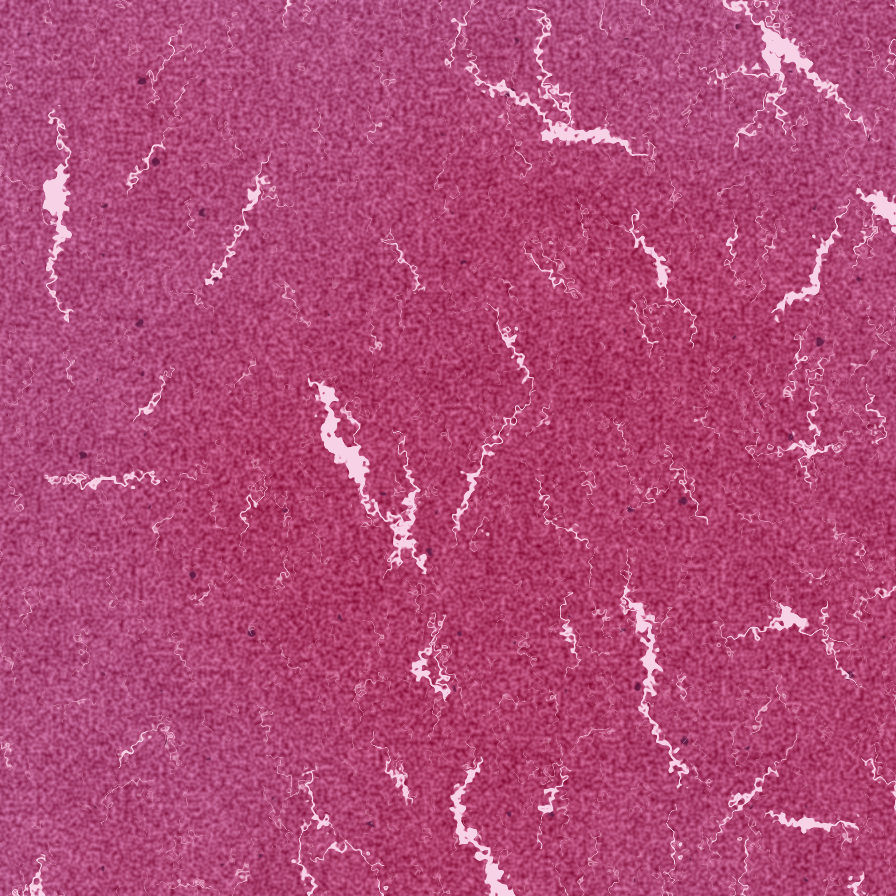
A WebGL 1 fragment shader for this texture:

```glsl
precision highp float;
uniform vec2 u_resolution;

const vec3 ROSE = vec3(0.685, 0.235, 0.41);
const vec3 MAUVE = vec3(0.69, 0.31, 0.51);
const vec3 GRAIN_TINT = vec3(0.056, 0.066, 0.070);
const vec3 PINK = vec3(0.93, 0.56, 0.72);
const vec3 PALE = vec3(0.97, 0.82, 0.90);
const vec3 NUCLEUS = vec3(0.36, 0.08, 0.25);
const float SOFTNESS = 0.0016;

float hash(vec2 p) {
  vec3 h = fract(p.xyx * 0.1031);
  h += dot(h, h.yzx + 33.33);
  return fract((h.x + h.y) * h.z);
}

vec2 hash2(vec2 p) {
  return vec2(hash(p + 17.3), hash(p + 71.9));
}

float corner(vec2 cell, vec2 offset, vec2 f) {
  float angle = 6.2832 * hash(cell + offset + 200.0);
  return dot(vec2(cos(angle), sin(angle)), f - offset);
}

float gradientNoise(vec2 p) {
  vec2 i = floor(p);
  vec2 f = p - i;
  vec2 u = f * f * f * (f * (f * 6.0 - 15.0) + 10.0);
  float low = mix(corner(i, vec2(0.0), f), corner(i, vec2(1.0, 0.0), f), u.x);
  float high = mix(corner(i, vec2(0.0, 1.0), f), corner(i, vec2(1.0), f), u.x);
  return mix(low, high, u.y);
}

vec2 noise2(vec2 p) {
  return vec2(gradientNoise(p), gradientNoise(p + 43.7));
}

// Distance to a segment, and the position along it
vec2 segment(vec2 p, vec2 a, vec2 b) {
  vec2 ab = b - a;
  float t = clamp(dot(p - a, ab) / dot(ab, ab), 0.0, 1.0);
  return vec2(length(p - a - ab * t), t);
}

// Fissures are denser towards the lower right
float fissureDensity(vec2 p) {
  return mix(0.5, 1.0, smoothstep(-0.4, 0.4, p.x - 0.6 * p.y));
}

float crackWidth(float stepIndex, float random) {
  float taper = 1.0 - abs(stepIndex / 3.0 - 1.0);
  return (0.35 + 0.65 * taper) * (0.35 + 1.3 * random * random);
}

// One wandering, mostly downward crack per occupied cell
float cracks(vec2 p, float cells, float width, float density, float seed) {
  vec2 q = p * cells;
  float cover = 0.0;
  for (int y = -1; y <= 1; y++) {
    for (int x = -1; x <= 1; x++) {
      vec2 cell = floor(q) + vec2(float(x), float(y));
      vec2 key = cell + seed;
      if (hash(key) > density * fissureDensity(cell / cells)) continue;
      vec2 a = cell + hash2(key);
      float bias = 2.0 * hash(key + 5.1) - 1.0;
      float lean = 1.5 * bias * bias * bias + 0.14;
      float startWidth = crackWidth(0.0, 0.5);
      for (int k = 0; k < 6; k++) {
        float n = float(k);
        vec2 random = hash2(key + 9.7 * (n + 1.0));
        float heading = lean + 1.5 * (random.x - 0.5);
        vec2 b = a + 0.12 * (0.5 + random.y) * vec2(sin(heading), -cos(heading));
        float endWidth = crackWidth(n + 1.0, hash(key + 3.3 * n));
        vec2 s = segment(q, a, b);
        float halfWidth = width * mix(startWidth, endWidth, s.y);
        float d = s.x / cells - halfWidth;
        cover = max(cover, 1.0 - smoothstep(-SOFTNESS, SOFTNESS, d));
        a = b;
        startWidth = endWidth;
      }
    }
  }
  return cover;
}

// Sparse dark nuclei
float nuclei(vec2 p, float cells) {
  vec2 q = p * cells;
  vec2 cell = floor(q);
  float d = length(q - cell - 0.2 - 0.6 * hash2(cell + 31.0)) / cells;
  float radius = mix(0.0015, 0.0055, pow(hash(cell + 8.0), 3.0));
  return step(hash(cell + 60.0), 0.3) * (1.0 - smoothstep(radius - SOFTNESS, radius + SOFTNESS, d));
}

void main() {
  vec2 p = gl_FragCoord.xy / u_resolution.y;

  // Tissue: broad stain variation under a fine grain
  float stain = smoothstep(0.15, 0.85, length(p - vec2(0.62, 0.36)) + 0.3 * gradientNoise(p * 3.3));
  float grain = 2.7 * gradientNoise(p * 141.3 + 0.37) + 3.0 * gradientNoise(p.yx * 227.7 + 5.61);
  grain += 0.9 * gradientNoise(p * 43.0) + 0.6 * gradientNoise(p * 11.0);
  vec3 color = mix(ROSE, MAUVE, stain) + GRAIN_TINT * grain;

  // Ragged edges from a two-scale warp
  vec2 ragged = p + 0.013 * noise2(p * 67.0) + 0.010 * noise2(p * 149.0);
  vec2 nearP = p + 0.004 * noise2(p * 139.0);
  color = mix(color, NUCLEUS, 0.85 * nuclei(nearP, 15.0));

  // Fissures from broad splits down to hairlines
  float gap = cracks(ragged, 2.9, 0.0088, 1.2, 3.0);
  gap = max(gap, cracks(ragged, 4.3, 0.0056, 0.8, 23.0));
  gap = max(gap, cracks(ragged, 7.5, 0.0032, 0.9, 40.0));
  gap = max(gap, 0.85 * cracks(ragged, 15.0, 0.0014, 0.85, 90.0));
  gap = max(gap, 0.6 * cracks(ragged, 36.0, 0.0008, 0.55, 150.0));
  color = mix(color, mix(PINK, PALE, gap), gap);

  gl_FragColor = vec4(color, 1.0);
}
```
